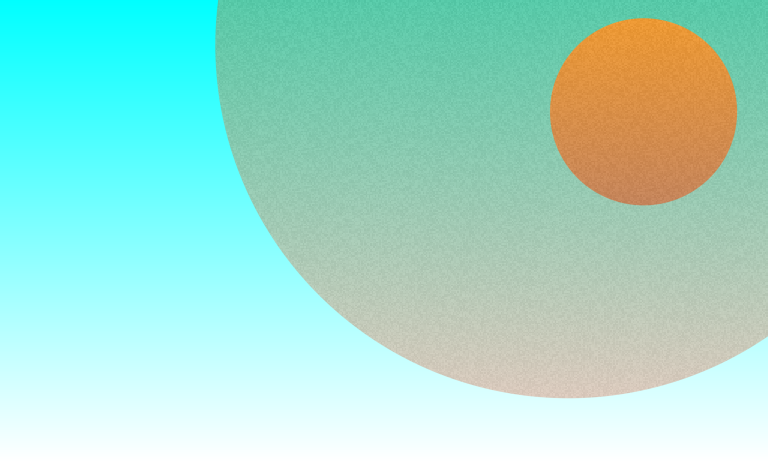
Write a Shadertoy shader that draws this background.

```glsl
// Grainy orange sun inside a large green-to-sand disc over a cyan-to-white sky.

const vec3 SKY_TOP = vec3(0.0, 1.0, 1.0);
const vec3 SKY_BOTTOM = vec3(1.0, 1.0, 1.0);
const vec3 DISC_TOP = vec3(0.34, 0.79, 0.66);
const vec3 DISC_BOTTOM = vec3(0.86, 0.79, 0.74);
const vec3 SUN_TOP = vec3(0.93, 0.60, 0.20);
const vec3 SUN_BOTTOM = vec3(0.77, 0.52, 0.36);

const float GRAIN_ROWS = 308.0;
const float GRAIN_STRENGTH = 0.05;

float hash(vec2 cell) {
    return fract(sin(dot(cell, vec2(12.9898, 78.233))) * 43758.5453);
}

// Signed grain, one value per cell
float grain(vec2 p, float rows, float strength) {
    return (hash(floor(p * rows)) - 0.5) * strength;
}

// Vertical blend between two heights
vec3 verticalGradient(float y, float low, float high, vec3 bottom, vec3 top) {
    return mix(bottom, top, clamp((y - low) / (high - low), 0.0, 1.0));
}

// Antialiased coverage of a circle
float circleMask(vec2 p, vec2 center, float radius, float blur) {
    float d = length(p - center) - radius;
    return 1.0 - smoothstep(-blur, blur, d);
}

void mainImage(out vec4 fragColor, in vec2 fragCoord) {
    // Height runs from 0 to 1
    vec2 p = fragCoord / iResolution.y;
    float blur = 0.7 / iResolution.y;

    vec2 discCenter = vec2(1.230, 0.902);
    float discRadius = 0.764;
    vec2 sunCenter = vec2(1.393, 0.758);
    float sunRadius = 0.2025;

    float speckle = grain(p, GRAIN_ROWS, GRAIN_STRENGTH);

    // Sky
    vec3 color = verticalGradient(p.y, 0.0, 1.0, SKY_BOTTOM, SKY_TOP);

    // Large disc
    vec3 disc = verticalGradient(p.y, discCenter.y - discRadius, 1.0,
                                 DISC_BOTTOM, DISC_TOP) + speckle;
    color = mix(color, disc, circleMask(p, discCenter, discRadius, blur));

    // Sun
    vec3 sun = verticalGradient(p.y, sunCenter.y - sunRadius,
                                sunCenter.y + sunRadius,
                                SUN_BOTTOM, SUN_TOP) + speckle;
    color = mix(color, sun, circleMask(p, sunCenter, sunRadius, blur));

    fragColor = vec4(clamp(color, 0.0, 1.0), 1.0);
}
```
